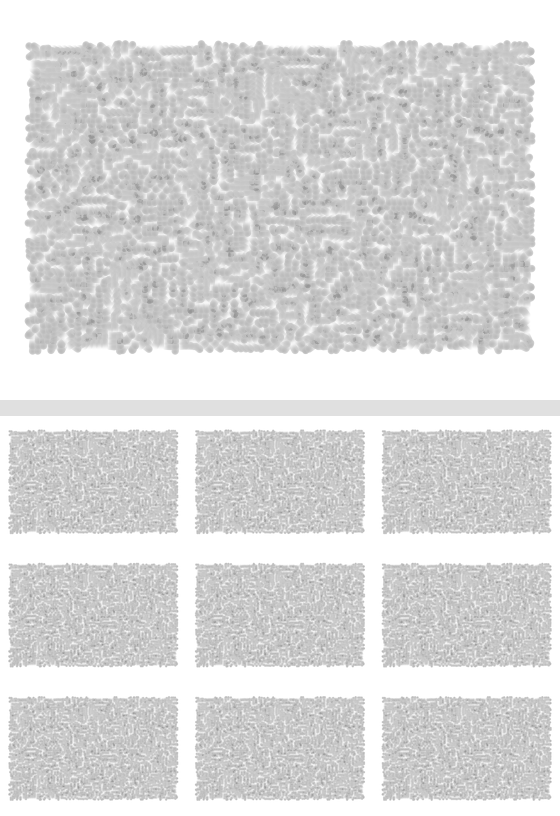
Top: one tile. Bottom: repeated 3 by 3.
Write a WebGL 1 fragment shader that draws this pattern.

```glsl
precision highp float;
// A ragged field of small gray grains on white, woven like ropes and beads.
// Each grain on a fine grid is a short stroke that fades in from its place to
// a round head; wrapped gradient noise turns the strokes patch by patch.

uniform vec2 u_resolution;

const float TAU = 6.2831853;
const vec2 GRID = vec2(110.0, 78.0);      // cells across the whole tile
const vec2 FIELD_MIN = vec2(6.0, 10.0);   // first and last filled cell
const vec2 FIELD_MAX = vec2(103.0, 68.0);
const float GRAIN_RADIUS = 0.85;          // in cells
const float STROKE_LENGTH = 0.95;         // in cells
const float PALE = 0.86;
const float DARK = 0.68;

float hash(vec2 p) {
  return fract(sin(dot(p, vec2(127.1, 311.7))) * 43758.5);
}

vec2 direction(float angle) {
  return vec2(cos(angle), sin(angle));
}

// Contribution of one lattice corner, wrapped to the period.
float corner(vec2 cell, vec2 offset, vec2 period, float seed) {
  float angle = TAU * hash(mod(cell, period) + seed);
  return dot(direction(angle), offset);
}

// Gradient noise that repeats once over uv 0..1.
float gradientNoise(vec2 uv, vec2 period, float seed) {
  vec2 p = uv * period;
  vec2 i = floor(p);
  vec2 f = p - i;
  vec2 w = f * f * f * (f * (f * 6.0 - 15.0) + 10.0);
  vec2 e = vec2(1.0, 0.0);
  float low = mix(corner(i, f, period, seed),
                  corner(i + e.xy, f - e.xy, period, seed), w.x);
  float high = mix(corner(i + e.yx, f - e.yx, period, seed),
                   corner(i + e.xx, f - e.xx, period, seed), w.x);
  return mix(low, high, w.y);
}

// Quarter turns in long patches, with zigzag lanes in some of them.
float grainAngle(vec2 id) {
  vec2 uv = (id + 0.5) / GRID;
  float wide = floor(3.6 * gradientNoise(uv, vec2(8.0, 15.0), 3.0) + 0.5);
  float tall = floor(3.6 * gradientNoise(uv, vec2(20.0, 7.0), 17.0) + 0.5);
  float weave = gradientNoise(uv, vec2(14.0, 10.0), 41.0);
  float lane = weave > 0.0 ? id.x : id.y;
  float zigzag = (mod(lane, 2.0) - 0.5) * step(0.12, abs(weave));
  float jitter = 0.05 * (hash(id + 7.0) - 0.5);
  return TAU * (0.25 * (wide + tall) + 0.18 * zigzag + jitter);
}

float insideField(vec2 id) {
  vec2 inside = step(FIELD_MIN, id) * step(id, FIELD_MAX);
  return inside.x * inside.y;
}

// Returns the gray and the opacity of a stroke that starts at q = 0.
vec2 grainShade(vec2 q, vec2 heading, float blur) {
  float along = dot(q, heading);
  float spine = clamp(along, 0.0, STROKE_LENGTH);
  float r = length(q - heading * spine) / GRAIN_RADIUS;
  float body = 1.0 - smoothstep(1.0 - blur / GRAIN_RADIUS, 1.0, r);
  float span = STROKE_LENGTH + 2.0 * GRAIN_RADIUS;
  float head = clamp((along + GRAIN_RADIUS) / span, 0.0, 1.0);
  float rim = min(r * r, 1.0);
  float tone = head * (1.0 - 0.6 * rim);
  float opacity = body * smoothstep(0.0, 0.6, head) * (0.95 - 0.3 * rim);
  return vec2(mix(PALE, DARK, tone), opacity);
}

void main() {
  vec2 p = gl_FragCoord.xy / u_resolution * GRID;
  float blur = 1.3 * GRID.y / u_resolution.y;
  vec2 home = floor(p);
  float gray = 1.0;
  float density = 0.0;

  // Lay the nearby grains over each other in grid order.
  for (int y = -2; y <= 2; y++) {
    for (int x = -2; x <= 2; x++) {
      vec2 id = home + vec2(float(x), float(y));
      vec2 heading = direction(grainAngle(id));
      vec2 shade = grainShade(p - id - 0.5, heading, blur);
      float opacity = shade.y * insideField(id);
      gray = mix(gray, shade.x, opacity);
      density += opacity;
    }
  }

  // Crowded places darken.
  gray -= 0.14 * smoothstep(3.0, 5.0, density);
  gl_FragColor = vec4(vec3(gray), 1.0);
}
```
